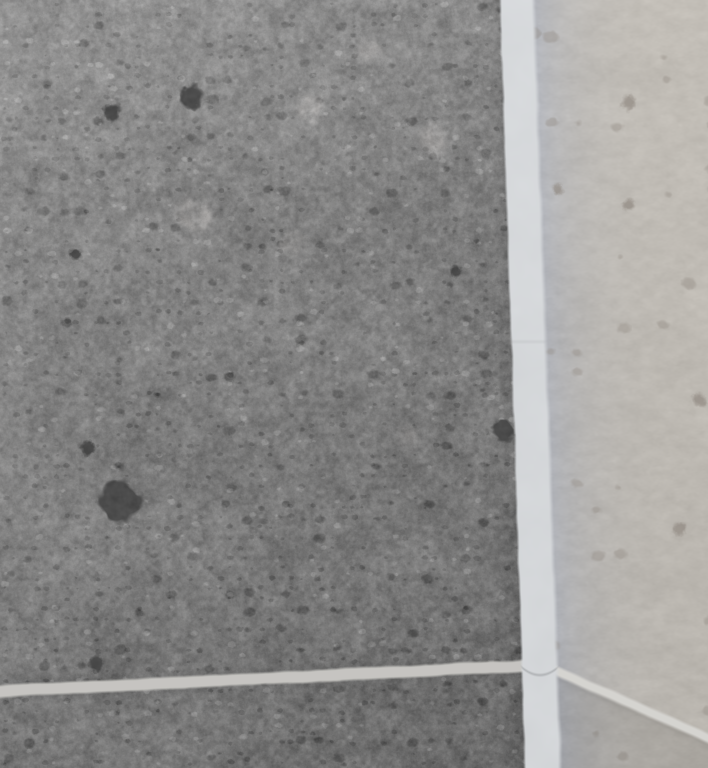
This texture is drawn by a Shadertoy shader. Its source:

```glsl
// Draws a speckled grey stone tile meeting a beige tile at pale grout joints.

const vec3 GROUT = vec3(0.835, 0.845, 0.855);
const vec3 BEIGE = vec3(0.745, 0.728, 0.700);
const vec3 COOL_SHADE = vec3(0.695, 0.705, 0.730);

// Chips: centre x, centre y, radius
const vec3 DARK_CHIPS[8] = vec3[8](
    vec3(0.247, 0.874, 0.015), vec3(0.146, 0.852, 0.011),
    vec3(0.161, 0.347, 0.029), vec3(0.655, 0.440, 0.013),
    vec3(0.594, 0.646, 0.007), vec3(0.115, 0.417, 0.008),
    vec3(0.124, 0.137, 0.009), vec3(0.098, 0.669, 0.007));
const vec3 PALE_CHIPS[6] = vec3[6](
    vec3(0.563, 0.818, 0.017), vec3(0.254, 0.721, 0.020),
    vec3(0.382, 0.684, 0.014), vec3(0.404, 0.863, 0.019),
    vec3(0.479, 0.932, 0.014), vec3(0.529, 0.432, 0.010));
const vec3 BEIGE_PITS[5] = vec3[5](
    vec3(0.911, 0.479, 0.008), vec3(0.885, 0.312, 0.008),
    vec3(0.818, 0.867, 0.009), vec3(0.818, 0.733, 0.007),
    vec3(0.727, 0.753, 0.006));

float hash(vec2 p) {
    vec3 q = fract(vec3(p.xyx) * 0.1031);
    q += dot(q, q.yzx + 33.33);
    return fract((q.x + q.y) * q.z);
}

float noise(vec2 p) {
    vec2 i = floor(p), f = fract(p);
    f = f * f * (3.0 - 2.0 * f);
    return mix(mix(hash(i), hash(i + vec2(1, 0)), f.x),
               mix(hash(i + vec2(0, 1)), hash(i + vec2(1, 1)), f.x), f.y);
}

// Fractal noise centred on zero
float grain(vec2 p, int octaves) {
    float sum = 0.0, amp = 0.5;
    for (int i = 0; i < octaves; i++) {
        sum += amp * (noise(p) - 0.5);
        p = mat2(1.6, 1.2, -1.2, 1.6) * p + 17.3;
        amp *= 0.62;
    }
    return sum;
}

// Coverage of a ragged-edged chip
float chip(vec2 p, vec3 c, float soft) {
    float ragged = c.z * 1.1 * grain(p * 0.9 / c.z + c.xy * 91.0, 3);
    return 1.0 - smoothstep(-soft, soft, length(p - c.xy) - c.z + ragged);
}

// One irregular fleck in some cells of a jittered grid
float flecks(vec2 p, float cells, float density) {
    vec2 g = p * cells, id = floor(g);
    vec2 centre = 0.35 + 0.3 * vec2(hash(id + 3.1), hash(id + 8.7));
    float radius = 0.10 + 0.20 * hash(id + 5.3);
    vec2 d = fract(g) - centre;
    float dist = length(d * vec2(0.9, 1.2)) + 0.22 * grain(g * 4.0, 2);
    return step(hash(id), density) * (1.0 - smoothstep(radius - 0.1, radius + 0.1, dist));
}

// Soft-edged stripe around zero
float band(float d, float halfWidth, float soft) {
    return 1.0 - smoothstep(halfWidth - soft, halfWidth + soft, abs(d));
}

vec3 darkStone(vec2 p, float edgeGap, float jointGap) {
    float v = 0.458 + 0.115 * p.y - 0.070 * p.x;
    v += 0.075 * grain(p * 7.0, 3) + 0.11 * grain(p * 45.0, 3);
    v += 0.16 * grain(p * 150.0 + 40.0, 3);
    v -= 0.10 * flecks(p, 42.0, 0.18) + 0.075 * flecks(p + 3.0, 75.0, 0.22);
    v += 0.08 * flecks(p + 7.0, 65.0, 0.12);
    v -= 0.055 * exp(-edgeGap / 0.015) + 0.07 * exp(-abs(jointGap) / 0.009);
    vec3 col = v * vec3(1.002, 1.0, 0.998);
    for (int i = 0; i < 6; i++) {
        float cover = chip(p, PALE_CHIPS[i], 0.008) * (0.6 + 1.2 * grain(p * 90.0, 2));
        col += 0.15 * cover * vec3(1.0, 0.95, 0.92);
    }
    for (int i = 0; i < 8; i++) {
        vec3 pit = vec3(0.265 + 0.08 * grain(p * 120.0, 2));
        col = mix(col, pit, 0.88 * chip(p, DARK_CHIPS[i], 0.003));
    }
    return col;
}

vec3 beigeStone(vec2 p, float edgeGap) {
    vec3 col = mix(BEIGE, COOL_SHADE, exp(-edgeGap / 0.045));
    col *= 0.965 + 0.055 * p.y;
    col += 0.035 * grain(p * vec2(12.0, 20.0), 3) + 0.055 * grain(p * vec2(70.0, 110.0), 3);
    float pits = 0.55 * flecks(p + 11.0, 34.0, 0.12);
    for (int i = 0; i < 5; i++) pits = max(pits, chip(p, BEIGE_PITS[i], 0.004));
    return mix(col, vec3(0.55, 0.52, 0.49), 0.65 * pits);
}

void mainImage(out vec4 fragColor, in vec2 fragCoord) {
    vec2 p = fragCoord / iResolution.y;
    float wobble = 0.003 * grain(p * 30.0, 2);
    float left = p.x - (0.684 - 0.033 * p.y) + wobble;
    float right = p.x - (0.730 - 0.035 * p.y) + wobble;
    float darkJoint = p.y - (0.100 + 0.0485 * p.x) + wobble;
    float beigeJoint = p.y - (0.126 - 0.44 * (p.x - 0.725)) + wobble;

    // Tiles with their side joints
    vec3 dark = darkStone(p, max(-left, 0.0), darkJoint);
    dark = mix(dark, vec3(0.775, 0.770, 0.755), band(darkJoint, 0.0077, 0.0025));
    vec3 beige = beigeStone(p, max(right, 0.0));
    beige *= 1.0 - 0.07 * step(beigeJoint, 0.0) - 0.06 * exp(-abs(beigeJoint + 0.010) / 0.006);
    beige = mix(beige, vec3(0.835, 0.830, 0.815), band(beigeJoint, 0.0060, 0.003));

    // Upright joint with its seams
    vec3 grout = GROUT + 0.025 * grain(p * 25.0, 3) + 0.012 * (p.y - 0.5);
    grout -= 0.035 * band(p.y - 0.555, 0.002, 0.002);
    float sag = 0.121 + 18.0 * pow(p.x - 0.703, 2.0);
    grout -= 0.13 * band(p.y - sag, 0.0015, 0.002);

    vec3 col = mix(dark, grout, smoothstep(-0.0025, 0.0025, left));
    col = mix(col, beige, smoothstep(-0.004, 0.004, right));
    fragColor = vec4(clamp(col, 0.0, 1.0), 1.0);
}
```
